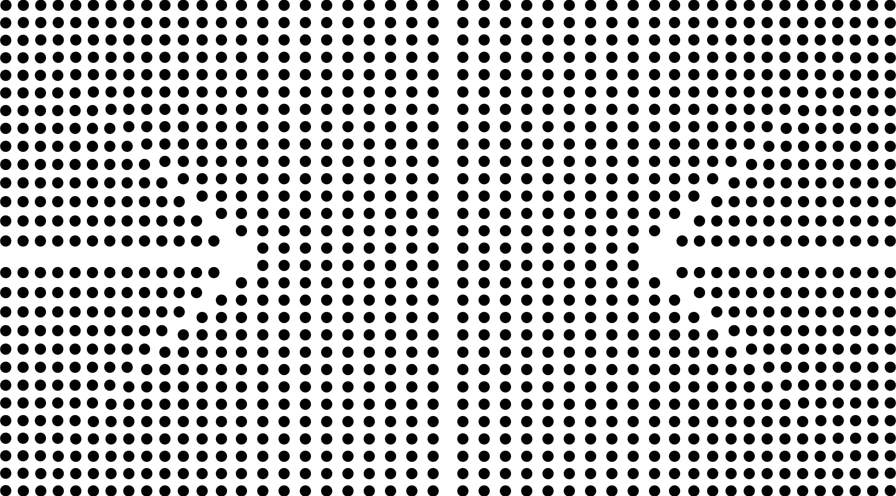
This pattern is drawn by a Shadertoy shader. Its source:

```glsl
// Black dots on white: a central column grid that parts into mirrored wedge-shaped fans.

// Lengths are fractions of the canvas width
const float PITCH = 0.01936;         // even spacing along each line of dots
const float DOT_RADIUS = 0.00625;
const float COLUMN_PITCH = 0.02376;  // spacing of the central columns
const float CENTER_GAP = 0.0166;     // half the gap down the middle
const float LAST_COLUMN = 8.0;
const float APEX_X = 0.2129;         // fan apex, measured from the middle
const float AXIS_SHIFT = 0.0098;     // symmetry axis sits below mid-height
const float SQUEEZE = 0.0114;        // inward pull of lines near the apex
const float SQUEEZE_DECAY = 0.3;
const int FAN_LINES = 15;
const vec3 INK = vec3(0.008);
const vec3 PAPER = vec3(1.0);

// Position of the n-th evenly spaced dot
float evenStep(float n) {
    return (n + 0.5) * PITCH;
}

// Offset of a fan line from the apex; spacing settles to PITCH outward
float fanOffset(float line) {
    return evenStep(line + 1.0) - SQUEEZE * exp(-SQUEEZE_DECAY * line);
}

// Distance to a line of dots running along y, beginning at a given index
float dotLine(vec2 p, float lineX, float firstDot) {
    float n = max(floor(p.y / PITCH), firstDot);
    return length(p - vec2(lineX, evenStep(n)));
}

// Full-height columns in the middle
float centralGrid(vec2 p) {
    float column = floor((p.x - CENTER_GAP) / COLUMN_PITCH + 0.5);
    column = clamp(column, 0.0, LAST_COLUMN);
    return dotLine(p, CENTER_GAP + column * COLUMN_PITCH, 0.0);
}

// Columns above the diagonal and rows beneath it
float sideFan(vec2 p) {
    float nearest = 1.0;
    for (int i = 0; i < FAN_LINES; i++) {
        float line = float(i);
        float offset = fanOffset(line);
        nearest = min(nearest, dotLine(p, offset, line + 1.0));
        nearest = min(nearest, dotLine(p.yx, offset, line + 2.0));
    }
    return nearest;
}

void mainImage(out vec4 fragColor, in vec2 fragCoord) {
    float pixel = 1.0 / iResolution.x;
    vec2 p = (fragCoord - 0.5 * iResolution.xy) * pixel;
    p.y += AXIS_SHIFT;
    p = abs(p);  // fourfold mirror

    float nearest = min(centralGrid(p), sideFan(p - vec2(APEX_X, 0.0)));
    float edge = nearest - DOT_RADIUS;
    float ink = 1.0 - smoothstep(-0.75 * pixel, 0.75 * pixel, edge);
    fragColor = vec4(mix(PAPER, INK, ink), 1.0);
}
```
